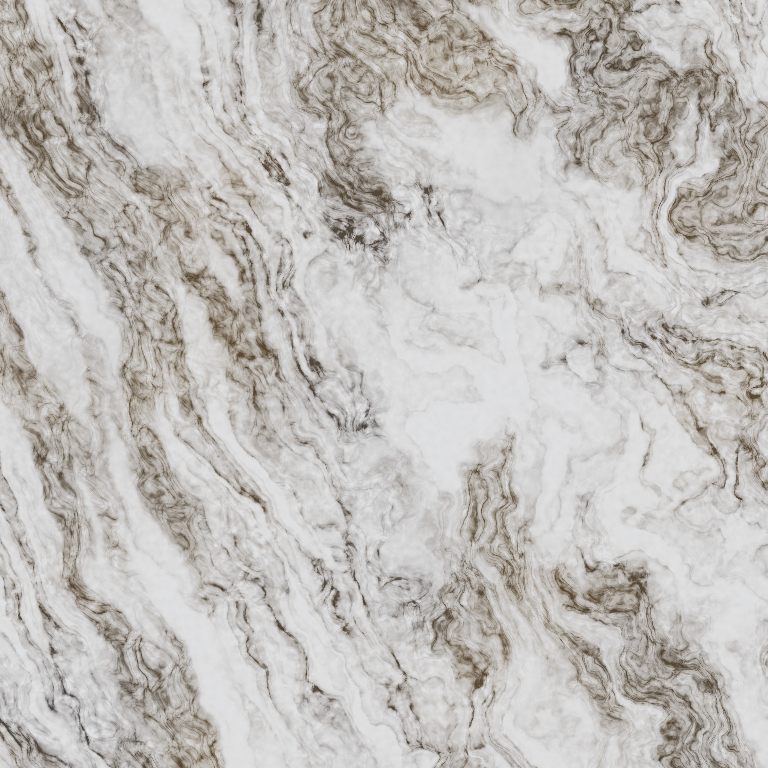
A WebGL 2 fragment shader for this texture:

```glsl
#version 300 es
precision highp float;
// Folded white marble with grey-brown strata, swirling veins and crumbly taupe patches.

#define ACROSS vec2(0.90, 0.43)
#define ALONG vec2(0.43, -0.90)
#define CALM_FOLD 0.075
#define WILD_FOLD 0.19
#define PATCH_LEVEL 0.03
#define VEIN_STRENGTH 0.52
#define LINE_STRENGTH 0.34
#define CRUMBLE_STRENGTH 1.0
#define GRAIN_STRENGTH 0.3
#define WHITE vec3(0.875, 0.877, 0.882)
#define TAUPE vec3(0.69, 0.67, 0.65)
#define UMBER vec3(0.33, 0.28, 0.22)

uniform vec2 u_resolution;
out vec4 fragColor;

vec2 hashGradient(vec2 cell) {
  vec3 h = fract(cell.xyx * vec3(0.1031, 0.1030, 0.0973));
  h += dot(h, h.yzx + 33.33);
  return fract((h.xx + h.yz) * h.zy) * 2.0 - 1.0;
}

float noise(vec2 p) {
  vec2 i = floor(p), f = fract(p);
  vec2 w = f * f * f * (f * (f * 6.0 - 15.0) + 10.0);
  vec2 e = vec2(0.0, 1.0);
  float low = mix(dot(hashGradient(i), f), dot(hashGradient(i + e.yx), f - e.yx), w.x);
  float high = mix(dot(hashGradient(i + e), f - e), dot(hashGradient(i + e.yy), f - e.yy), w.x);
  return mix(low, high, w.y);
}

float fbm(vec2 p) {
  float sum = 0.0, amplitude = 1.0;
  for (int i = 0; i < 5; i++) {
    sum += amplitude * noise(p);
    p = p * 2.03 + vec2(17.3, 9.1);
    amplitude *= 0.5;
  }
  return sum;
}

vec2 fbm2(vec2 p) {
  return vec2(fbm(p), fbm(p + vec2(41.7, 23.9)));
}

// Sharp creases at several scales, about 0 to 1.
float creases(vec2 p) {
  float sum = 0.0, amplitude = 0.42;
  for (int i = 0; i < 4; i++) {
    sum += amplitude * exp(-9.0 * abs(noise(p)));
    p = mat2(0.96, 0.28, -0.28, 0.96) * p * 1.9 + vec2(5.7, 13.1);
    amplitude *= 0.7;
  }
  return sum;
}

// Crisp on one side of the zero line, fading away on the other.
float veinEdge(float n, float fade) {
  float w = max(fwidth(n), 0.012);
  return smoothstep(-w, w, n) * exp(-fade * max(n, 0.0));
}

// Strata noise that turns from long layers into rounded folds.
float layers(vec2 st, vec2 calm, vec2 folded, float wild) {
  return mix(noise(st * calm), noise(st * folded + 7.0), wild);
}

void main() {
  vec2 p = gl_FragCoord.xy / u_resolution.y;

  // Strata coordinates: orderly on the left, strongly folded on the right
  float wild = smoothstep(0.25, 0.8, p.x + 0.3 * noise(p * 3.0 + 5.0));
  vec2 st = vec2(dot(p, ACROSS), dot(p, ALONG)) + 4.0;
  st += mix(CALM_FOLD, WILD_FOLD, wild) * fbm2(p * 2.6 + 11.0);
  st += mix(0.012, 0.04, wild) * fbm2(p * 9.0 + 31.0);
  st += mix(0.003, 0.008, wild) * fbm2(p * 34.0 + 53.0);

  // Veins following the strata at three scales
  float broad = layers(st, vec2(22.0, 2.2), vec2(17.0, 7.0), wild);
  float narrow = layers(st + 1.3, vec2(46.0, 4.0), vec2(32.0, 13.0), wild);
  float thin = layers(st + 2.7, vec2(85.0, 8.0), vec2(62.0, 26.0), wild);
  float presence = smoothstep(-0.2, 0.22, fbm(st * vec2(5.0, 2.4) + 13.0));
  float veins = veinEdge(broad, 9.0) * (0.25 + 0.75 * presence);
  veins += 0.7 * veinEdge(narrow, 9.0) * presence;
  veins += 0.35 * veinEdge(thin, 6.0) * presence * presence;
  float lines = exp(-38.0 * abs(broad)) * (0.3 + 0.7 * presence);
  lines += 0.8 * exp(-26.0 * abs(narrow)) * presence;

  // Brown patches: long streams that turn into islands, pierced by white layers
  float stream = fbm(st * vec2(5.5, 1.1) + 3.0);
  float island = fbm(st * vec2(4.5, 2.6) + 19.0);
  float field = mix(stream, island, wild) - PATCH_LEVEL;
  field += 0.12 * wild * (abs(p.y - 0.45) * 2.0 - 0.5);
  float patchMask = smoothstep(-0.04, 0.12, field + 0.12 * narrow);
  patchMask *= 1.0 - 0.75 * smoothstep(0.12, 0.22, -broad);
  float rim = exp(-abs(field) * 30.0);

  // Crumbled texture and mineral grain
  float crumble = creases(st * vec2(44.0, 20.0) + 0.8 * noise(p * 30.0)) - 0.45;
  float grain = fbm(p * 95.0);
  float veil = fbm(st * vec2(10.0, 3.5) + 27.0);
  float dirt = presence * smoothstep(-0.05, 0.3, veil);

  // Darkness of the pale stone and of the patches
  float broken = clamp(0.85 + 1.6 * crumble + 0.8 * grain, 0.1, 1.8);
  float pale = 0.01 + 0.13 * max(veil, 0.0);
  pale += (VEIN_STRENGTH * veins + LINE_STRENGTH * lines) * broken * 0.8;
  pale += 0.1 * rim * broken + dirt * (0.1 + 0.5 * crumble + 0.2 * grain);
  pale += 0.05 * grain;
  float earthy = 0.5 + CRUMBLE_STRENGTH * crumble + GRAIN_STRENGTH * grain;
  earthy += 0.12 * veins + 0.18 * lines + 0.16 * veil;
  float tone = clamp(mix(pale, earthy, patchMask), 0.0, 1.0);

  // White to taupe to umber, drifting between golden and cool
  vec3 color = mix(WHITE, TAUPE, min(tone * 2.0, 1.0));
  color = mix(color, UMBER, max(tone * 2.0 - 1.0, 0.0));
  float warmth = noise(p * 5.0 + 47.0) + 0.35 * (patchMask - 0.35);
  color += warmth * tone * vec3(0.05, 0.01, -0.06);
  fragColor = vec4(clamp(color, 0.0, 1.0), 1.0);
}
```
